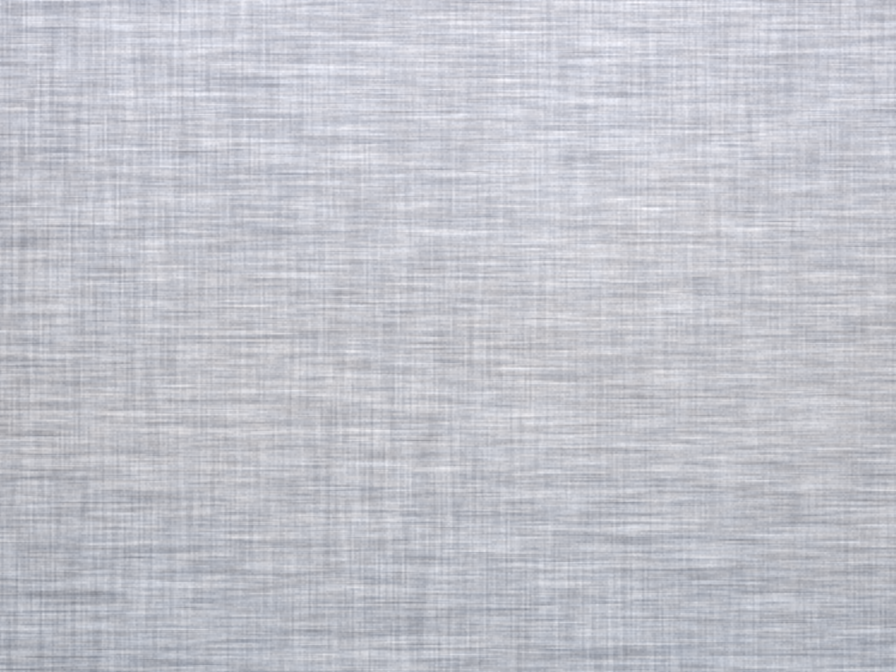
A WebGL 1 fragment shader for this texture:

```glsl
precision highp float;

uniform vec2 u_resolution;

float hash(vec2 p) {
  return fract(sin(dot(p, vec2(127.1, 311.7))) * 43758.5453);
}

// Smooth noise along one row, shifted at random so cells never line up
float rowNoise(float along, float row) {
  float x = along + hash(vec2(row, 7.3)) * 17.0;
  float cell = floor(x);
  float t = smoothstep(0.0, 1.0, x - cell);
  return mix(hash(vec2(cell, row)), hash(vec2(cell + 1.0, row)), t);
}

// Streaks running along x, from -1 to 1
float streaks(vec2 p) {
  float row = floor(p.y);
  float t = smoothstep(0.0, 1.0, p.y - row);
  return mix(rowNoise(p.x, row), rowNoise(p.x, row + 1.0), t) * 2.0 - 1.0;
}

// Brushing across the sheet: faint bands, strokes, hairs and rare scratches
float brushedGrain(vec2 p) {
  float strokes = streaks(p * vec2(9.0, 235.0));
  float hairs = streaks(p * vec2(26.0, 310.0) + 31.0);
  float bands = streaks(p * vec2(3.0, 80.0) + 57.0);
  float scratches = streaks(p * vec2(12.0, 270.0) + 83.0);
  return strokes * 0.05 + hairs * 0.052 + bands * 0.012
    + scratches * scratches * scratches * 0.075;
}

// Fainter threads running up the sheet, stronger in some patches
float crossThreads(vec2 p) {
  float patches = 0.8 + 0.35 * streaks(p * vec2(4.0, 3.0) + 19.0);
  float fine = streaks(p.yx * vec2(16.0, 280.0) + 101.0);
  float wide = streaks(p.yx * vec2(5.0, 130.0) + 143.0);
  return (fine * 0.046 + wide * 0.011) * patches;
}

// Soft light from above, dimmer at the sides and cooler at the foot
vec3 sheen(vec2 uv) {
  vec3 foot = vec3(0.693, 0.709, 0.746);
  vec3 middle = vec3(0.764, 0.766, 0.790);
  vec3 top = vec3(0.806, 0.812, 0.853);
  vec3 color = mix(foot, middle, smoothstep(-0.15, 0.5, uv.y));
  color = mix(color, top, smoothstep(0.4, 1.0, uv.y));
  float side = abs(uv.x - 0.58) * 2.0;
  return color + 0.012 - 0.035 * side * side;
}

void main() {
  vec2 uv = gl_FragCoord.xy / u_resolution;
  vec2 p = gl_FragCoord.xy / u_resolution.y;

  float speckle = streaks(p * vec2(280.0, 300.0) + 211.0) * 0.032;
  float relief = brushedGrain(p) + crossThreads(p) + speckle;
  vec3 color = sheen(uv) + relief * vec3(1.02, 1.0, 0.96);

  // Slight drift between warm and blue grey
  float tint = streaks(p * vec2(5.0, 6.0) + 307.0) * 0.003
    + streaks(p * vec2(40.0, 180.0) + 401.0) * 0.008;
  color += tint * vec3(1.0, 0.1, -1.0);

  gl_FragColor = vec4(clamp(color, 0.0, 1.0), 1.0);
}
```
